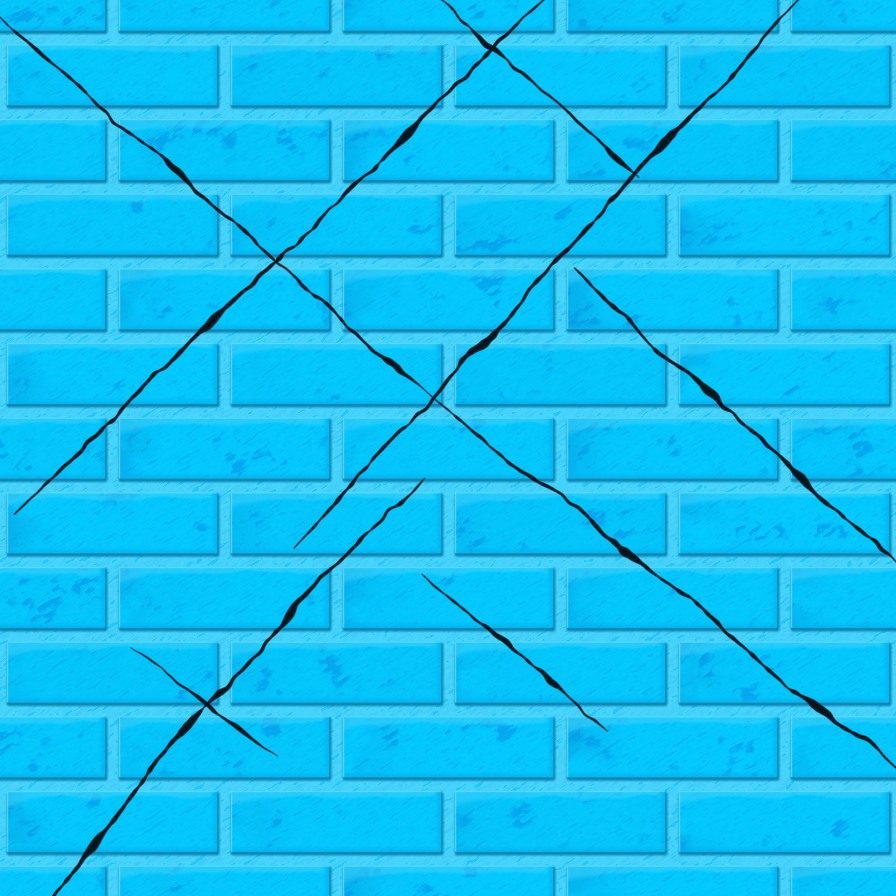
This texture is drawn by a WebGL 2 fragment shader. Its source:

```glsl
#version 300 es
precision highp float;
// Painted brick wall in running bond, 4 bricks across and 12 courses down,
// crossed by dark cracks. Bricks are box distances with a bevel and
// shadow; the cracks are noisy segments that swell at two knots each.

uniform vec2 u_resolution;
out vec4 outColor;

const vec2 BRICK_COUNT = vec2(4.0, 12.0);
const vec2 BRICK_HALF = vec2(0.1175, 0.0342);
const float CORNER_RADIUS = 0.002;
const vec2 SHADOW_OFFSET = vec2(0.0012, -0.0026);
const float CRACK_WOBBLE = 0.013;
const float CRACK_SOFTNESS = 0.0011;

const vec3 FACE = vec3(0.015, 0.785, 0.995);
const vec3 SHADE = vec3(0.02, 0.70, 0.93);
const vec3 MORTAR = vec3(0.27, 0.825, 0.985);
const vec3 SHADOW = vec3(0.03, 0.50, 0.67);
const vec3 STAIN = vec3(0.02, 0.58, 0.90);
const vec3 GLINT = vec3(0.42, 0.87, 1.0);
const vec3 CRACK = vec3(0.005, 0.06, 0.08);

// Crack ends (x, y, x, y), then half width and the two knot positions.
const int CRACKS = 10;
const vec4 CRACK_ENDS[CRACKS] = vec4[](
  vec4(-0.01, 0.99, 0.487, 0.553), vec4(0.487, 0.553, 1.01, 0.135),
  vec4(0.615, 1.008, 0.016, 0.426), vec4(0.898, 1.008, 0.328, 0.388),
  vec4(0.474, 0.466, 0.228, 0.211), vec4(0.228, 0.211, 0.053, -0.01),
  vec4(0.485, 1.006, 0.713, 0.802), vec4(0.641, 0.701, 1.01, 0.363),
  vec4(0.471, 0.359, 0.678, 0.184), vec4(0.146, 0.277, 0.31, 0.156));
const vec3 CRACK_STYLE[CRACKS] = vec3[](
  vec3(0.0021, 0.42, 0.91), vec3(0.0025, 0.41, 0.82),
  vec3(0.0026, 0.27, 0.63), vec3(0.0026, 0.27, 0.63),
  vec3(0.0023, 0.60, 0.95), vec3(0.0026, 0.08, 0.70),
  vec3(0.0019, 0.27, 0.90), vec3(0.0026, 0.41, 0.69),
  vec3(0.0018, 0.42, 0.69), vec3(0.0014, 0.50, 0.75));

float hash(vec2 p) {
  return fract(sin(dot(p, vec2(127.1, 311.7))) * 43758.5453);
}

float noise(vec2 p) {
  vec2 i = floor(p), f = fract(p);
  f = f * f * (3.0 - 2.0 * f);
  return mix(mix(hash(i), hash(i + vec2(1, 0)), f.x),
             mix(hash(i + vec2(0, 1)), hash(i + vec2(1, 1)), f.x), f.y);
}

float fbm(vec2 p) {
  float sum = 0.0, amp = 0.533;
  for (int i = 0; i < 4; i++) {
    sum += amp * noise(p);
    p = p * 2.03 + 17.3;
    amp *= 0.5;
  }
  return sum;
}

float boxDistance(vec2 p, vec2 halfSize) {
  vec2 d = abs(p) - halfSize + CORNER_RADIUS;
  return length(max(d, 0.0)) + min(max(d.x, d.y), 0.0) - CORNER_RADIUS;
}

// Slanted grain, stretched along its own direction.
float grain(vec2 p) {
  return fbm(vec2(dot(p, vec2(0.85, 0.53)) * 75.0, dot(p, vec2(-0.53, 0.85)) * 190.0));
}

vec3 wall(vec2 p, float pixel) {
  // Even courses centre bricks on whole steps, odd ones on half steps.
  vec2 cell = p * BRICK_COUNT;
  float course = floor(cell.y + 0.5);
  float shift = 0.5 * mod(course, 2.0);
  float column = floor(cell.x - shift + 0.5);
  vec2 q = p - vec2(column + shift, course) / BRICK_COUNT;
  float seed = hash(vec2(column, course) + 3.7);
  float g = grain(p);
  float relief = g - grain(p + vec2(-0.0018, 0.0022));
  float scratch = smoothstep(0.10, 0.26, relief);

  // Mortar with pits and the shadow below each brick.
  vec3 mortar = mix(MORTAR, SHADE, 0.65 * scratch) + 0.10 * relief;
  float shadowDistance = boxDistance(q - SHADOW_OFFSET, BRICK_HALF);
  mortar = mix(mortar, SHADOW, 0.9 * (1.0 - smoothstep(-0.001, 0.0035, shadowDistance)));

  // Brick face: grain, a dull left end and rare stains.
  float blotch = fbm(p * 28.0 + seed * 40.0);
  float left = q.x + BRICK_HALF.x, top = BRICK_HALF.y - q.y;
  float right = BRICK_HALF.x - q.x, bottom = q.y + BRICK_HALF.y;
  vec3 face = FACE * (0.985 + 0.02 * seed) + 0.05 * relief;
  float dull = exp(-left / 0.03) * smoothstep(0.3, 0.65, blotch) * (0.5 + seed);
  face = mix(face, SHADE, clamp(dull + 0.6 * scratch, 0.0, 1.0));
  float stain = smoothstep(0.62, 0.74, blotch) * smoothstep(0.48, 0.62, g);
  face = mix(face, STAIN, 0.6 * stain);

  // Bevel: ragged sheen above, dark rim below and right, bright thin rim.
  float depth = 0.003 + 0.013 * blotch + 0.012 * exp(-left / 0.025);
  float sheen = 1.0 - smoothstep(depth * 0.55, depth, top);
  face = mix(face, MORTAR, 0.5 * sheen * smoothstep(0.0, 0.012, right));
  face = mix(face, SHADE, 0.8 * (1.0 - smoothstep(0.0, 0.008, min(bottom, right))));
  face = mix(face, GLINT, 0.75 * (1.0 - smoothstep(0.0005, 0.0025, min(left, top))));
  return mix(face, mortar, smoothstep(-pixel, pixel, boxDistance(q, BRICK_HALF)));
}

float crackCover(vec2 p, vec4 ends, vec3 style, float seed, float pixel) {
  vec2 along = ends.zw - ends.xy, rel = p - ends.xy;
  float len = length(along);
  vec2 dir = along / len;
  float s = dot(rel, dir), t = s / len;
  // Wobble fades at the ends so that joined cracks meet.
  float fade = smoothstep(0.0, 0.1, t) * smoothstep(0.0, 0.1, 1.0 - t);
  float bend = noise(vec2(s * 16.0, seed)) + 0.35 * noise(vec2(s * 75.0, seed + 9.0)) - 0.675;
  float across = dot(rel, vec2(-dir.y, dir.x)) - CRACK_WOBBLE * fade * bend;
  vec2 knot = (t - style.yz) * len / 0.017;
  float swell = exp(-knot.x * knot.x) + exp(-knot.y * knot.y);
  float ragged = 0.35 + 0.75 * noise(vec2(s * 130.0, seed + 5.0));
  float width = style.x * (ragged + 1.1 * swell) * (0.45 + 0.55 * fade);
  float soft = max(CRACK_SOFTNESS, pixel);
  return 1.0 - smoothstep(-soft, soft, max(abs(across) - width, max(-s, s - len)));
}

void main() {
  vec2 p = gl_FragCoord.xy / u_resolution;
  float pixel = 0.75 / min(u_resolution.x, u_resolution.y);
  float cover = 0.0;
  for (int i = 0; i < CRACKS; i++)
    cover = max(cover, crackCover(p, CRACK_ENDS[i], CRACK_STYLE[i], float(i) * 13.0 + 0.5, pixel));
  outColor = vec4(mix(wall(p, pixel), CRACK, 0.96 * cover), 1.0);
}
```
